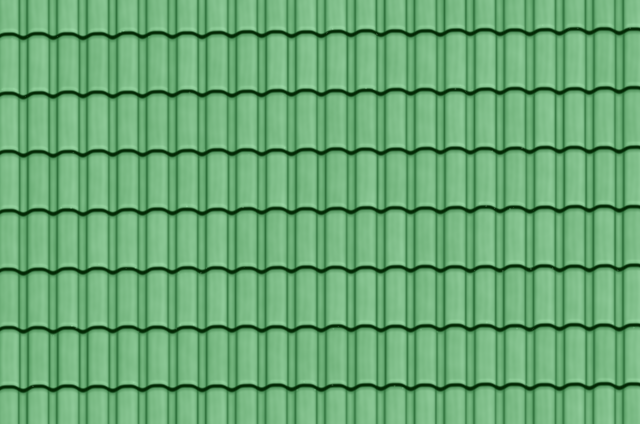
Write a Shadertoy shader that draws this texture.

```glsl
// Green roof of interlocking clay tiles: raised barrels alternate with narrow channels.
// Each course ends in a wavy dark overlap; grooves are soft gaussian lines,
// and hashes, layered sines and cellular noise vary the paint from tile to tile.

float hash(vec2 p) {
    return fract(sin(dot(p, vec2(127.1, 311.7))) * 43758.5453);
}

// Distance to the nearest scattered point
float cellular(vec2 p) {
    vec2 cell = floor(p);
    float nearest = 2.0;
    for (int j = -1; j <= 1; j++)
        for (int i = -1; i <= 1; i++) {
            vec2 c = cell + vec2(i, j);
            vec2 point = c + vec2(hash(c), hash(c + 57.0));
            nearest = min(nearest, length(p - point));
        }
    return nearest;
}

// Soft line of half width w
float line(float d, float w) {
    return exp(-d * d / (w * w));
}

void mainImage(out vec4 fragColor, in vec2 fragCoord) {
    vec2 uv = fragCoord / iResolution.xy;

    // Tile units: 21.5 columns, 7.2 courses, rising slightly to the right
    float u = uv.x * 21.48 - 0.92;
    float v = uv.y * 7.22 - 0.61 - uv.x * (0.04 + 0.06 * uv.y);

    // Lower lip of each course: flat crest on the barrel, dip in the channel
    float phase = 6.2832 * (u - 0.365);
    float lip = 0.035 * (cos(phase) - 0.25 * cos(2.0 * phase));
    lip += 0.006 * sin(u * 1.7 + floor(v + 0.5) * 2.3);
    float course = floor(v - lip);
    float f = v - lip - course;

    // Small sideways shift per course, then position inside the tile
    u += 0.04 * (hash(vec2(course, 3.0)) - 0.5);
    vec2 tile = vec2(floor(u), course);
    float x = u - tile.x;
    float leftEdge = abs(fract(x + 0.5) - 0.5);
    float rightEdge = x - 0.73 - 0.02 * (hash(tile + 9.0) - 0.5);

    // Painted surface: lit barrel with a highlight toward its right side
    float barrel = smoothstep(0.02, 0.2, x) * (1.0 - smoothstep(0.66, 0.74, x));
    float light = 0.1 + 0.5 * barrel + 0.4 * line(x - 0.57, 0.11);
    light += 0.3 * line(x - 0.85, 0.05);
    light += 0.3 * (hash(tile) - 0.5);
    light += 0.08 * sin(u * 31.0 + 2.0 * sin(v * 3.0)) + 0.06 * sin(v * 9.0 + u * 2.0);
    light += 0.25 * (cellular(vec2(u * 3.0, v * 5.0)) - 0.45);
    vec3 color = mix(vec3(0.43, 0.69, 0.47), vec3(0.53, 0.77, 0.57), light);

    // Grooves beside the barrel, with a broad soft shade around them
    float strength = 0.8 + 0.3 * hash(tile + 21.0);
    float shade = 0.4 * line(leftEdge, 0.1) + 0.25 * line(rightEdge, 0.08);
    color = mix(color, vec3(0.30, 0.58, 0.36), shade);
    float groove = max(0.85 * line(leftEdge, 0.042), 0.7 * line(rightEdge, 0.036));
    color = mix(color, vec3(0.16, 0.42, 0.21), groove * strength);

    // Pale rim just above the overlap and shadow just below it
    color += 0.05 * line(f - 0.075, 0.025) * barrel;
    color = mix(color, vec3(0.18, 0.44, 0.23), 0.55 * smoothstep(0.89, 0.98, f));

    // Dark gap between courses, thicker in the channels
    float gap = abs(f - floor(f + 0.5));
    float thickness = 0.029 + 0.006 * (1.0 - barrel);
    float soft = 0.012 + 3.6 / iResolution.y;
    float dark = 1.0 - smoothstep(thickness - soft, thickness + soft, gap);
    vec3 gapColor = mix(vec3(0.01, 0.14, 0.01), vec3(0.05, 0.26, 0.08), gap / 0.05);
    color = mix(color, gapColor, dark);

    // Sparse pale flecks along the overlaps
    float fleck = 1.0 - smoothstep(0.04, 0.12, cellular(vec2(u * 2.5, v * 5.0) + 40.0));
    color += 0.12 * fleck * line(gap, 0.06) * step(0.8, hash(tile + 5.0));

    fragColor = vec4(color, 1.0);
}
```
